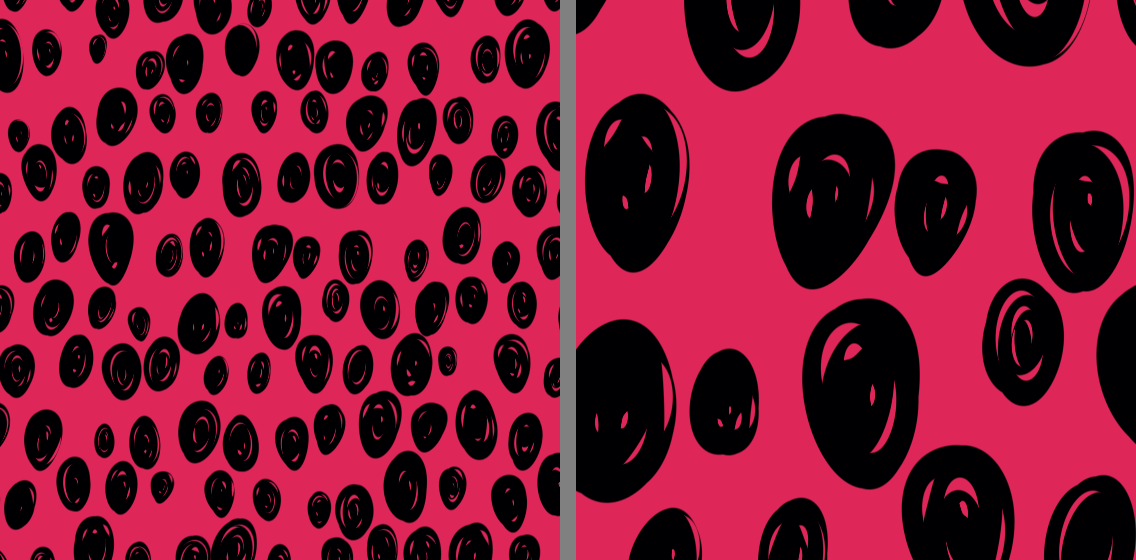
Left: the whole. Right: its middle third, enlarged.
Write a WebGL 1 fragment shader that draws this pattern.

```glsl
precision highp float;
// Scribbled black ovals on a crimson ground. Ovals sit on a jittered, staggered
// lattice and share the free distance to their neighbours by random weight;
// each is a union of loose loops, with tapered arcs left open between strokes.

uniform vec2 u_resolution;

const float SPACING = 0.0856; // lattice step, in canvas units
const float ROW = 0.866;      // row height of the staggered lattice
const float STRETCH = 1.5;    // height of an oval over its width
const float PI = 3.14159;

vec2 hash2(vec2 p) {
  vec2 h = vec2(dot(p, vec2(127.1, 311.7)), dot(p, vec2(269.5, 183.3)));
  return fract(sin(h) * 43758.5);
}

vec2 ovalCentre(vec2 id) {
  vec2 jitter = (hash2(id) - 0.5) * 0.38;
  return vec2(id.x + 0.5 * mod(id.y, 2.0), id.y * ROW) + jitter;
}

float ovalWeight(vec2 id) {
  return mix(0.6, 1.5, hash2(id + 41.3).x);
}

// Largest radius that keeps clear of the surrounding ovals.
float ovalRadius(vec2 id, vec2 centre) {
  float weight = ovalWeight(id);
  float radius = 1.0;
  for (int j = -1; j <= 1; j++) {
    for (int i = -1; i <= 1; i++) {
      if (i == 0 && j == 0) continue;
      vec2 other = id + vec2(float(i), float(j));
      float reach = distance(centre, ovalCentre(other));
      radius = min(radius, reach * weight / (weight + ovalWeight(other)));
    }
  }
  return radius * 0.95;
}

// Outline in units of the radius: offset loops give bumps and notches.
float loopsDistance(vec2 q, vec2 id) {
  float d = 10.0;
  for (int k = 0; k < 3; k++) {
    vec2 h = hash2(id + 7.7 * float(k) + 3.1);
    vec2 p = q - (h - 0.5) * vec2(0.2, 0.14);
    float a = atan(p.y, p.x + 0.0001);
    float wobble = 0.035 * sin(2.0 * a + 6.3 * h.x) + 0.02 * sin(3.0 * a + 6.3 * h.y);
    d = min(d, length(p) - 0.94 - wobble);
  }
  return d;
}

// Tapered crescents between the strokes, negative inside a gap.
float gapsDistance(vec2 q, vec2 id) {
  float d = 10.0;
  for (int k = 0; k < 6; k++) {
    float n = float(k);
    vec2 place = hash2(id + 5.3 * n + 11.9);
    vec2 form = hash2(id + 3.7 * n + 29.3);
    if (hash2(id - 9.1 * n - 17.0).x < 0.28) continue;
    // inner arcs are narrower and shorter than the outer ones
    float ring = 0.82 - 0.11 * n + 0.08 * (place.x - 0.5);
    vec2 p = (q - (form - 0.5) * 0.08) * vec2(1.0 + 0.09 * n, 1.0);
    float turn = 0.3 + 2.5 * n + 1.5 * (place.y - 0.5);
    float a = mod(atan(p.y, p.x + 0.0001) - turn + PI, 2.0 * PI) - PI;
    float t = a / mix(0.3, 1.15, form.x * form.x);
    float width = mix(0.025, 0.075, form.y) * (1.0 - t * t);
    d = min(d, abs(length(p) - ring - 0.1 * (place.x - 0.5) * a) - width);
  }
  return d;
}

// Ink coverage of one oval at an offset from its centre.
float ovalInk(vec2 offset, vec2 id, float radius) {
  vec2 h = hash2(id + 63.7);
  float tilt = mix(-0.12, 0.24, h.x);
  float c = cos(tilt), s = sin(tilt);
  vec2 q = offset * vec2(1.0, STRETCH);
  q = vec2(c * q.x - s * q.y, s * q.x + c * q.y) / vec2(1.0, STRETCH) / radius;
  // slimmer or fuller, with some ovals tapering downward
  float taper = mix(-0.05, 0.24, hash2(id + 88.1).x);
  q.x *= mix(0.98, 1.18, h.y) / (1.0 + taper * clamp(q.y, -1.2, 1.2));
  float soft = 0.8 / (u_resolution.y * SPACING * radius);
  float body = 1.0 - smoothstep(-soft, soft, loopsDistance(q, id));
  return body * smoothstep(-soft, soft, gapsDistance(q, id));
}

void main() {
  vec2 p = gl_FragCoord.xy / u_resolution.y / (SPACING * vec2(1.0, STRETCH));
  float row = floor(p.y / ROW + 0.5);
  float ink = 0.0;
  for (int j = -1; j <= 1; j++) {
    float y = row + float(j);
    float column = floor(p.x + 0.5 - 0.5 * mod(y, 2.0));
    for (int i = -1; i <= 1; i++) {
      vec2 id = vec2(column + float(i), y);
      vec2 centre = ovalCentre(id);
      vec2 offset = p - centre;
      if (dot(offset, offset) > 0.8) continue;
      ink = max(ink, ovalInk(offset, id, ovalRadius(id, centre)));
    }
  }
  vec3 crimson = vec3(0.87, 0.15, 0.35);
  vec3 black = vec3(0.0, 0.0, 0.01);
  gl_FragColor = vec4(mix(crimson, black, ink), 1.0);
}
```
